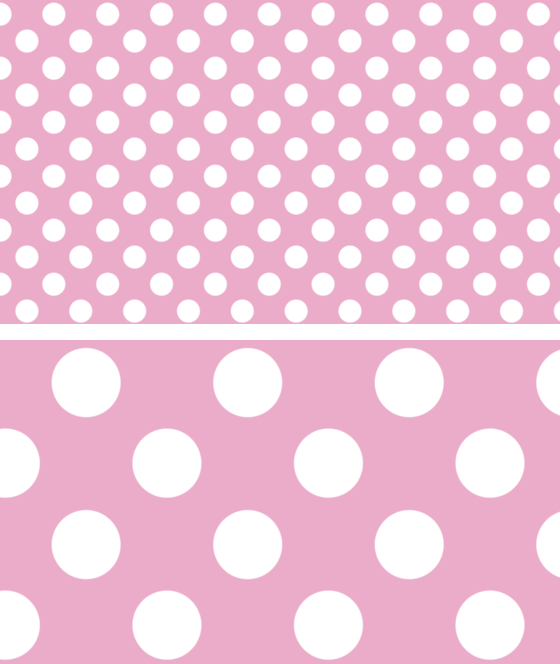
Top, the full canvas; bottom, a detail of the centre.
Reproduce this pattern procedurally as a WebGL 1 fragment shader.

```glsl
precision highp float;

uniform vec2 u_resolution;

// Distance from p to the nearest point of a unit lattice through center
float latticeDistance(vec2 p, vec2 center) {
  return length(fract(p - center + 0.5) - 0.5);
}

void main() {
  // 10.4 repeats across, 6 down; each holds two staggered dots
  vec2 cell = gl_FragCoord.xy / u_resolution * vec2(10.4, 6.0);
  float pixel = 6.0 / u_resolution.y;

  float mainRows = latticeDistance(cell, vec2(0.0, 0.737));
  float offsetRows = latticeDistance(cell, vec2(0.5, 0.24));
  float edge = min(mainRows, offsetRows) - 0.2135;

  // Soft-edged white dots on pink
  float dotMask = 1.0 - smoothstep(-pixel, pixel, edge);
  vec3 pink = vec3(0.918, 0.673, 0.789);
  gl_FragColor = vec4(mix(pink, vec3(1.0), dotMask), 1.0);
}
```
